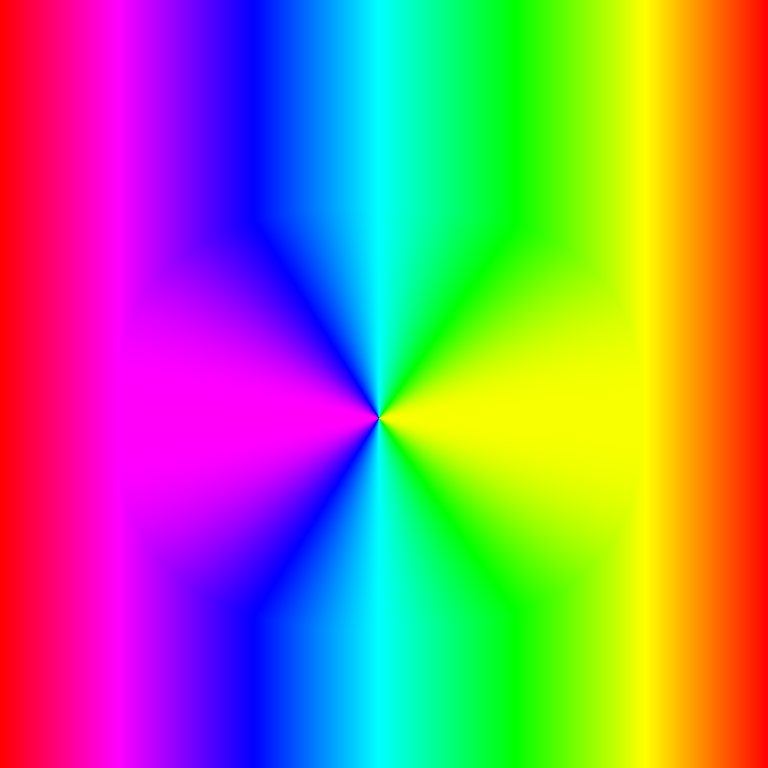
A Shadertoy shader for this background:

```glsl
// Draws vertical rainbow bands pinched into a point inside a rounded lens.

const vec2 LENS_CENTER = vec2(0.4935, 0.4555);
const vec2 LENS_RADII = vec2(0.343, 0.275);
const float LENS_ROUNDNESS = 2.5;

// Superellipse norm: 0 at the centre, 1 on the rim.
float lensNorm(vec2 offset, vec2 radii, float roundness) {
    vec2 q = pow(abs(offset) / radii, vec2(roundness));
    return pow(q.x + q.y, 1.0 / roundness);
}

// Pushes every point inside the lens outward to its rim.
vec2 pinch(vec2 p, vec2 center, vec2 radii, float roundness) {
    vec2 offset = p - center;
    float norm = max(lensNorm(offset, radii, roundness), 1e-4);
    return center + offset / min(norm, 1.0);
}

// Fully saturated colour; hue in sixths of the colour wheel.
vec3 pureHue(float hue) {
    vec3 wheel = mod(hue + vec3(0.0, 4.0, 2.0), 6.0);
    return clamp(abs(wheel - 3.0) - 1.0, 0.0, 1.0);
}

// Counts the bands passed from left to right, with a linear fraction.
float bandPosition(float x) {
    // Red, magenta, blue, cyan, green, yellow, red.
    float stops[7] = float[7](0.0, 0.154, 0.331, 0.493, 0.671, 0.841, 1.0);
    float position = 0.0;
    for (int i = 0; i < 6; i++) {
        position += clamp((x - stops[i]) / (stops[i + 1] - stops[i]), 0.0, 1.0);
    }
    return position;
}

void mainImage(out vec4 fragColor, in vec2 fragCoord) {
    vec2 uv = fragCoord / iResolution.xy;
    vec2 warped = pinch(uv, LENS_CENTER, LENS_RADII, LENS_ROUNDNESS);
    fragColor = vec4(pureHue(6.0 - bandPosition(warped.x)), 1.0);
}
```
